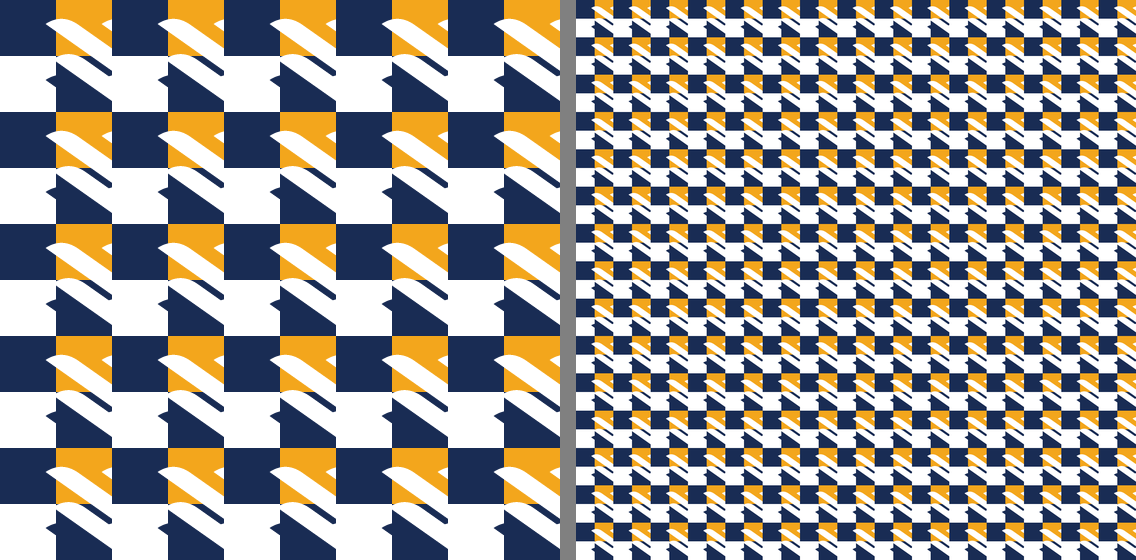
Left: one tile. Right: repeated 3 by 3.
Give the GLSL for this pattern, as a Shadertoy shader.

```glsl
// Navy, orange and white checks crossed by slanted blade-shaped stripes.
#define REPEATS 5.0
#define NAVY vec3(0.098, 0.172, 0.330)
#define ORANGE vec3(0.953, 0.651, 0.110)
#define WHITE vec3(1.0)
#define SLOPE 0.705      // fall of the straight blade edges
#define CURVE 2.3        // roundness of the blade shoulder
#define THICKNESS 0.146  // vertical depth of the blade below its crest
#define CREST vec2(0.548, 0.168)
#define SECOND_SHIFT vec2(0.065, 0.315)
#define SAMPLES 4

// True inside a blade: rounded top running into a slant, straight underside.
// p is measured from the crest, with y pointing down.
bool inBlade(vec2 p) {
    float join = SLOPE / (2.0 * CURVE);
    float x = min(p.x, join);
    float top = CURVE * x * x + SLOPE * (p.x - x);
    float bottom = THICKNESS + SLOPE * p.x;
    return p.y > top && p.y < bottom;
}

// Colour of one repeat; cell runs from 0 to 1, right and down.
vec3 checkTile(vec2 cell) {
    bool right = cell.x > 0.5;
    bool lower = cell.y > 0.5;
    vec3 color = lower ? (right ? NAVY : WHITE) : (right ? ORANGE : NAVY);
    vec2 p = cell - CREST;
    vec2 halfX = vec2(0.5, 0.0);
    vec2 halfY = vec2(0.0, 0.5);

    // Dark tip in the white check
    if (inBlade(p - halfY)) color = NAVY;

    // Two long white blades and the tips entering at the right side
    if (inBlade(p) || inBlade(p - SECOND_SHIFT)
        || inBlade(p - halfX) || inBlade(p - halfX - halfY)) color = WHITE;
    return color;
}

void mainImage(out vec4 fragColor, in vec2 fragCoord) {
    // Average a grid of samples per pixel for smooth edges
    vec3 sum = vec3(0.0);
    for (int j = 0; j < SAMPLES; j++) {
        for (int i = 0; i < SAMPLES; i++) {
            vec2 offset = (vec2(i, j) + 0.5) / float(SAMPLES) - 0.5;
            vec2 uv = (fragCoord + offset) / iResolution.xy;
            sum += checkTile(fract(vec2(uv.x, 1.0 - uv.y) * REPEATS));
        }
    }
    fragColor = vec4(sum / float(SAMPLES * SAMPLES), 1.0);
}
```
